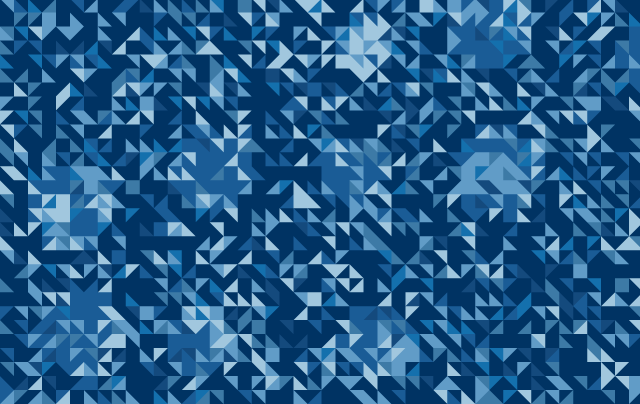
Give the GLSL for this pattern, as a Shadertoy shader.

```glsl
const vec3 NAVY     = vec3(0.00, 0.20, 0.39);
const vec3 DEEP     = vec3(0.08, 0.29, 0.49);
const vec3 ROYAL    = vec3(0.10, 0.36, 0.59);
const vec3 CERULEAN = vec3(0.08, 0.44, 0.68);
const vec3 STEEL    = vec3(0.24, 0.48, 0.65);
const vec3 SKY      = vec3(0.38, 0.61, 0.78);
const vec3 PALE     = vec3(0.63, 0.78, 0.87);

const float ROWS = 28.9;        // grid cells over the canvas height
const float PATCH_TILE = 10.5;  // cells per tile holding one bright patch
const int SAMPLES = 4;          // antialiasing samples per axis

float hash(vec2 p, float seed) {
    return fract(sin(dot(p, vec2(127.1, 311.7)) + seed * 74.7) * 43758.5);
}

// Weighted choice of a lit triangle's colour
vec3 litColor(float pick) {
    if (pick < 0.27) return SKY;
    if (pick < 0.45) return PALE;
    if (pick < 0.63) return ROYAL;
    if (pick < 0.73) return CERULEAN;
    if (pick < 0.90) return STEEL;
    return DEEP;
}

// Ground colour inside a bright patch
vec3 patchColor(float pick) {
    if (pick < 0.65) return ROYAL;
    return pick < 0.85 ? SKY : PALE;
}

float octagon(vec2 p, float radius) {
    p = abs(p);
    return max(max(p.x, p.y), 0.72 * (p.x + p.y)) - radius;
}

// One jittered octagonal patch in most of the large tiles
bool insidePatch(vec2 p) {
    vec2 tile = floor(p / PATCH_TILE);
    if (hash(tile, 11.0) > 0.72) return false;
    vec2 jitter = vec2(hash(tile, 12.0), hash(tile, 13.0)) - 0.5;
    vec2 center = (tile + 0.5 + 0.4 * jitter) * PATCH_TILE;
    return octagon(p - center, mix(2.2, 3.2, hash(tile, 14.0))) < 0.0;
}

// Cells cut by a diagonal into two flat triangles
vec3 mosaic(vec2 p) {
    vec2 cell = floor(p);
    vec2 local = p - cell;

    // Falling diagonals are the more common direction
    bool falling = hash(cell, 1.0) < 0.64;
    float side = falling ? step(1.0, local.x + local.y) : step(local.x, local.y);
    vec2 corner = vec2(falling ? side : 1.0 - side, side);
    vec2 triangleCenter = cell + (1.0 + corner) / 3.0;

    // A cell has no, one or two lit triangles
    float fill = hash(cell, 2.0);
    float litSide = step(0.5, hash(cell, 3.0));
    bool lit = fill < 0.09 || (fill < 0.74 && side == litSide);
    if (lit) return litColor(hash(cell, 4.0 + side));

    vec2 block = floor(triangleCenter / 2.5);
    return insidePatch(triangleCenter) ? patchColor(hash(block, 6.0)) : NAVY;
}

void mainImage(out vec4 fragColor, in vec2 fragCoord) {
    float scale = ROWS / iResolution.y;
    vec3 color = vec3(0.0);

    // Average a subpixel grid for smooth edges
    for (int j = 0; j < SAMPLES; j++) {
        for (int i = 0; i < SAMPLES; i++) {
            vec2 offset = (vec2(i, j) + 0.5) / float(SAMPLES) - 0.5;
            color += mosaic((fragCoord + offset) * scale);
        }
    }
    fragColor = vec4(color / float(SAMPLES * SAMPLES), 1.0);
}
```
